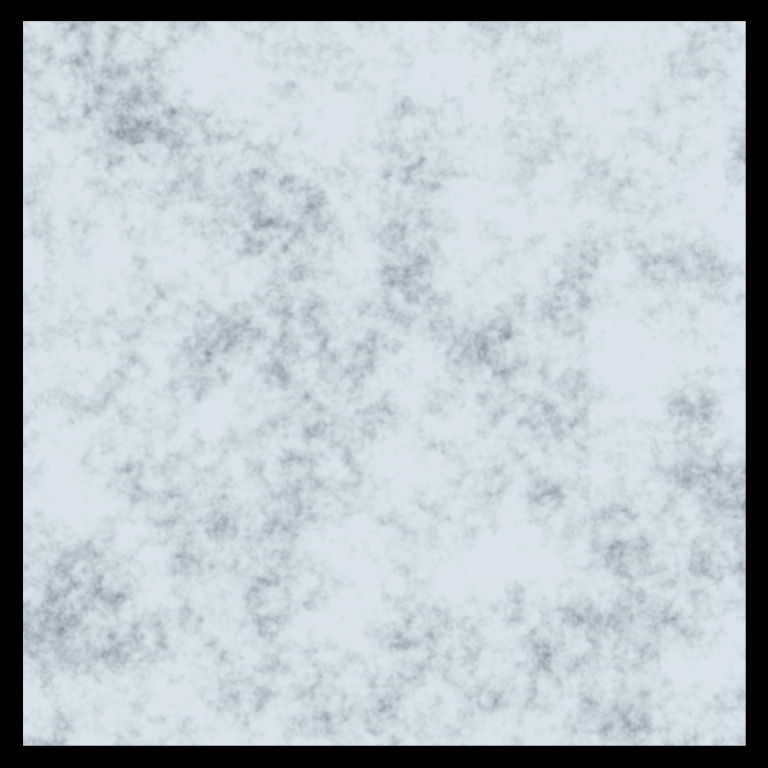
Write a Shadertoy shader that draws this texture.

```glsl
// Pale blue-grey mottled paper with fine grey flecks, inside a black frame.

// Sine-free hash of a lattice point to 0..1
float hash(vec2 p) {
    vec3 q = fract(p.xyx * 0.1031);
    q += dot(q, q.yzx + 33.33);
    return fract((q.x + q.y) * q.z);
}

// Smoothly interpolated lattice noise
float valueNoise(vec2 p) {
    vec2 cell = floor(p);
    vec2 f = fract(p);
    f = f * f * (3.0 - 2.0 * f);
    float low = mix(hash(cell), hash(cell + vec2(1, 0)), f.x);
    float high = mix(hash(cell + vec2(0, 1)), hash(cell + vec2(1, 1)), f.x);
    return mix(low, high, f.y);
}

// Octaves turned against each other to hide the lattice, normalised to 0..1
float fbm(vec2 p, int octaves, float gain) {
    float sum = 0.0, total = 0.0, weight = 1.0;
    for (int i = 0; i < octaves; i++) {
        sum += weight * valueNoise(p);
        total += weight;
        weight *= gain;
        p = mat2(1.6, 1.2, -1.2, 1.6) * p + 17.3;
    }
    return sum / total;
}

void mainImage(out vec4 fragColor, in vec2 fragCoord) {
    vec2 uv = fragCoord / iResolution.xy;

    // Soft clouds broken up by fine grain
    float clouds = fbm(uv * 11.0 + 40.0, 4, 0.62);
    float grain = fbm(uv * 62.0 + 90.0, 3, 0.75);
    float mottle = clouds + 0.75 * (grain - 0.5);

    // Squaring keeps the pale areas smooth and sharpens the dark flecks
    float stain = max(mottle - 0.24, 0.0);
    stain *= stain;
    vec3 paper = vec3(0.857, 0.895, 0.924) - stain * vec3(0.50, 0.475, 0.47);

    // Black frame with antialiased edges
    vec2 inset = min(uv - vec2(0.030, 0.029), vec2(0.971, 0.9725) - uv);
    vec2 inside = clamp(inset * iResolution.xy + 0.5, 0.0, 1.0);

    fragColor = vec4(paper * inside.x * inside.y, 1.0);
}
```
